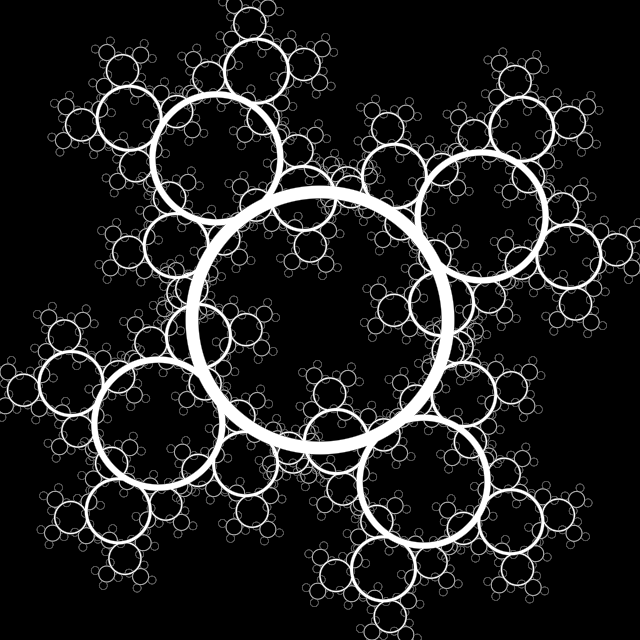
A three.js fragment shader for this pattern:

```glsl
#define LEVELS 6
#define LEAVES 1024
#define ROOT_RADIUS 0.2
#define SHRINK 0.5
#define SPIN 0.57
#define LINE_RATIO 0.05
#define REACH 3.0
#define SOFTNESS 0.00195

varying vec2 vUv;

// Box-filtered coverage of a line, so hairlines fade instead of breaking up
float lineCoverage(float signedDist, float halfWidth) {
  float inner = clamp((halfWidth + signedDist) / SOFTNESS + 0.5, 0.0, 1.0);
  float outer = clamp((halfWidth - signedDist) / SOFTNESS + 0.5, 0.0, 1.0);
  return max(inner + outer - 1.0, 0.0);
}

// Unit direction of one of the four quarter turns
vec2 quarterAxis(float arm) {
  return mod(arm, 2.0) < 0.5 ? vec2(1.0 - arm, 0.0) : vec2(0.0, 2.0 - arm);
}

// Walks the four-way circle tree, skipping branches out of reach
float circleTree(vec2 origin) {
  float c = cos(SPIN);
  float s = sin(SPIN);
  mat2 unspin = mat2(c, -s, s, c);
  float ink = 0.0;
  float leaf = 0.0;

  for (int visit = 0; visit < LEAVES; visit++) {
    if (leaf >= float(LEAVES)) break;
    vec2 p = origin;
    float radius = ROOT_RADIUS;
    float block = float(LEAVES);

    // The base-4 digits of the leaf index choose the path down
    for (int level = 0; level < LEVELS; level++) {
      float dist = length(p);
      ink = max(ink, lineCoverage(dist - radius, radius * LINE_RATIO));
      if (dist > REACH * radius || level == LEVELS - 1) break;

      block *= 0.25;
      float arm = mod(floor(leaf / block), 4.0);
      p = unspin * p - quarterAxis(arm) * radius * (1.0 + SHRINK);
      radius *= SHRINK;
    }
    leaf += block;
  }
  return ink;
}

void main() {
  float ink = circleTree(vUv - 0.5);
  gl_FragColor = vec4(vec3(ink), 1.0);
}
```
